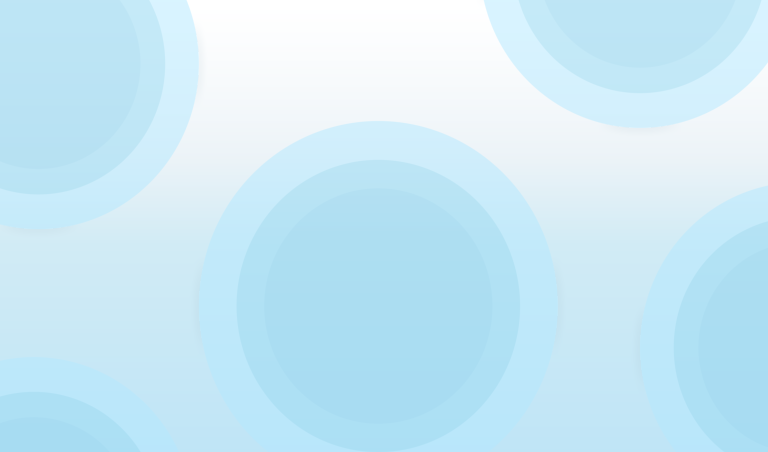
Give the GLSL for this background, as a WebGL 2 fragment shader.

```glsl
#version 300 es
precision highp float;
// Pale blue background with large translucent concentric discs.

uniform vec2 u_resolution;
out vec4 outColor;

// Vertical backdrop, from top to bottom
const vec3 SKY_TOP = vec3(1.0);
const vec3 SKY_MIST = vec3(0.925, 0.953, 0.970);
const vec3 SKY_BLUE = vec3(0.820, 0.922, 0.960);
const vec3 SKY_BASE = vec3(0.750, 0.897, 0.965);
const float MIST_AT = 0.35;
const float BLUE_AT = 0.54;

// Translucent layers of a disc: rgb tint and opacity
const vec4 OUTER_TINT = vec4(0.70, 0.91, 1.00, 0.50);
const vec4 MIDDLE_TINT = vec4(0.46, 0.765, 0.86, 0.20);
const vec4 INNER_TINT = vec4(0.485, 0.73, 0.86, 0.10);
const float MIDDLE_SCALE = 0.790;
const float INNER_SCALE = 0.636;
const float DISC_STRETCH = 1.031;

// Soft shadow at the sides and foot of a disc
const vec3 SHADOW_COLOR = vec3(0.60, 0.70, 0.75);
const float SHADOW_WIDTH = 0.022;
const float SHADOW_OPACITY = 0.10;

// Discs: centre x, centre y, horizontal radius, in canvas heights
const int DISC_COUNT = 5;
const vec3 DISCS[DISC_COUNT] = vec3[](
    vec3(0.085, 0.859, 0.355),
    vec3(1.416, 1.083, 0.355),
    vec3(1.771, 0.231, 0.355),
    vec3(0.075, -0.156, 0.355),
    vec3(0.837, 0.323, 0.397)
);

vec3 backdrop(float depth) {
    float toMist = pow(clamp(depth / MIST_AT, 0.0, 1.0), 1.3);
    float toBlue = clamp((depth - MIST_AT) / (BLUE_AT - MIST_AT), 0.0, 1.0);
    float toBase = clamp((depth - BLUE_AT) / (1.0 - BLUE_AT), 0.0, 1.0);
    vec3 color = mix(SKY_TOP, SKY_MIST, toMist);
    color = mix(color, SKY_BLUE, toBlue);
    return mix(color, SKY_BASE, toBase);
}

vec3 addLayer(vec3 base, vec4 tint, float signedDistance, float pixel) {
    float coverage = 1.0 - smoothstep(-0.5 * pixel, 0.5 * pixel, signedDistance);
    return mix(base, tint.rgb, tint.a * coverage);
}

vec3 addShadow(vec3 base, vec2 offset, float signedDistance) {
    vec2 direction = offset / max(length(offset), 0.0001);
    float facing = smoothstep(0.96, 1.0, max(abs(direction.x), -direction.y));
    float fade = 1.0 - smoothstep(0.0, SHADOW_WIDTH, signedDistance);
    float outside = step(0.0, signedDistance);
    return mix(base, SHADOW_COLOR, SHADOW_OPACITY * facing * fade * outside);
}

vec3 addDisc(vec3 base, vec2 point, vec3 disc, float pixel) {
    vec2 offset = (point - disc.xy) / vec2(1.0, DISC_STRETCH);
    float radius = length(offset);
    vec3 color = addShadow(base, offset, radius - disc.z);
    color = addLayer(color, OUTER_TINT, radius - disc.z, pixel);
    color = addLayer(color, MIDDLE_TINT, radius - disc.z * MIDDLE_SCALE, pixel);
    return addLayer(color, INNER_TINT, radius - disc.z * INNER_SCALE, pixel);
}

void main() {
    vec2 point = gl_FragCoord.xy / u_resolution.y;
    float pixel = 1.5 / u_resolution.y;

    vec3 color = backdrop(1.0 - point.y);
    for (int i = 0; i < DISC_COUNT; i++) {
        color = addDisc(color, point, DISCS[i], pixel);
    }
    outColor = vec4(color, 1.0);
}
```
